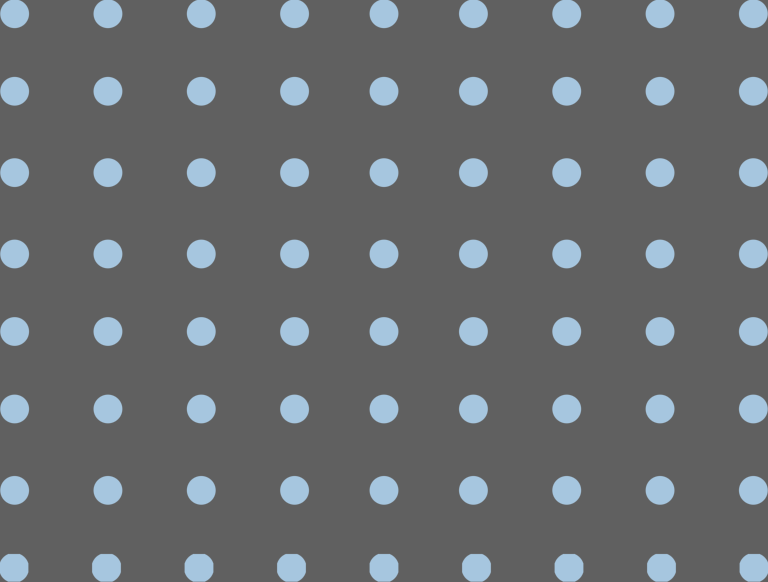
Give the GLSL for this pattern, as a WebGL 2 fragment shader.

```glsl
#version 300 es
precision highp float;
// Pale blue dots on dark grey: nine columns by eight rows, slightly unevenly snapped.

#define SHEET vec2(768.0, 584.0)   // design units across the canvas
#define MARGIN 14.2                // first and last dot centres from the edges
#define SNAP 3.888                 // fine grid that dot centres snap to
#define COLUMN_STEPS 24.0          // snap steps between columns
#define ROW_STEPS 20.4286          // mean snap steps between rows
#define BASE_PITCH 92.5            // even column pitch of the bottom row
#define DOT_RADIUS 14.4
#define BASE_RADIUS 15.0           // bottom dots are larger, with trimmed sides
#define BASE_TRIM vec2(14.4, 13.9)
#define GROUND vec3(0.378, 0.378, 0.378)
#define DOT_BLUE vec3(0.652, 0.777, 0.874)

uniform vec2 u_resolution;
out vec4 fragColor;

// Row height in snap steps; the fifth row sits one step low.
float rowCentre(float row) {
    float steps = floor(ROW_STEPS * row + 0.5) - (row == 4.0 ? 1.0 : 0.0);
    return MARGIN + SNAP * steps;
}

// Columns close up by one step on either side of the middle.
float columnCentre(float column, bool isBase) {
    float snapped = SNAP * (COLUMN_STEPS * column - sign(column));
    return 0.5 * SHEET.x + (isBase ? BASE_PITCH * column : snapped);
}

// Signed distance to a plain dot, or to a disc trimmed by a box.
float dotDistance(vec2 offset, bool isBase) {
    if (!isBase) return length(offset) - DOT_RADIUS;
    vec2 trim = abs(offset) - BASE_TRIM;
    return max(length(offset) - BASE_RADIUS, max(trim.x, trim.y));
}

void main() {
    vec2 p = gl_FragCoord.xy / u_resolution * SHEET;
    float pixel = SHEET.x / u_resolution.x;

    // Nearest dot
    float row = clamp(floor((p.y - MARGIN) / (ROW_STEPS * SNAP) + 0.5), 0.0, 7.0);
    float column = clamp(floor((p.x - 0.5 * SHEET.x) / BASE_PITCH + 0.5), -4.0, 4.0);
    bool isBase = row == 0.0;
    vec2 centre = vec2(columnCentre(column, isBase), rowCentre(row));

    // Soft-edged fill
    float d = dotDistance(p - centre, isBase);
    float cover = 1.0 - smoothstep(-0.75 * pixel, 0.75 * pixel, d);
    fragColor = vec4(mix(GROUND, DOT_BLUE, cover), 1.0);
}
```
